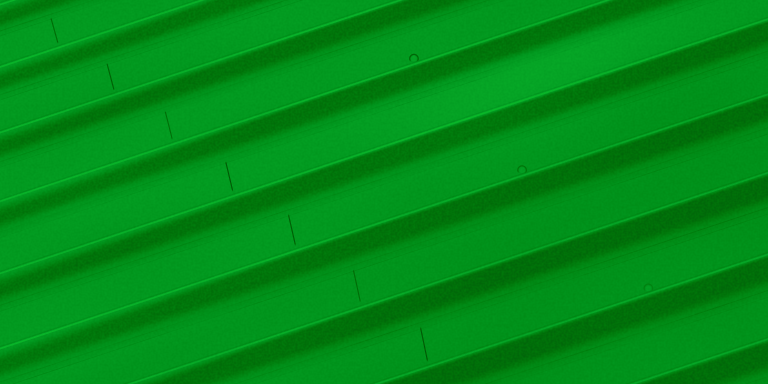
A WebGL 1 fragment shader for this texture:

```glsl
precision highp float;
// Green ribbed sheet metal: slanted ribs whose pitch widens slowly downwards.
// A rib coordinate gives each row its lit crest, shaded side, seams and flat;
// staggered joints, small bolt rims, broad sheen and fine grain add the wear.
uniform vec2 u_resolution;

float hash(float n) {
  return fract(sin(n * 91.345 + 4.7) * 4375.85);
}

vec2 gradient(vec2 cell) {
  float angle = 6.2832 * fract(sin(dot(cell, vec2(12.99, 78.23))) * 4375.85);
  return vec2(cos(angle), sin(angle));
}

float gradientNoise(vec2 p) {
  vec2 i = floor(p), f = fract(p);
  vec2 u = f * f * f * (f * (f * 6.0 - 15.0) + 10.0);
  float a = dot(gradient(i), f);
  float b = dot(gradient(i + vec2(1.0, 0.0)), f - vec2(1.0, 0.0));
  float c = dot(gradient(i + vec2(0.0, 1.0)), f - vec2(0.0, 1.0));
  float d = dot(gradient(i + 1.0), f - 1.0);
  return mix(mix(a, b, u.x), mix(c, d, u.x), u.y);
}

// Antialiased coverage of a line with the given half width
float stroke(float dist, float halfWidth) {
  return clamp((halfWidth - abs(dist)) * u_resolution.y + 0.5, 0.0, 1.0);
}

void main() {
  // Canvas heights, with y pointing down
  vec2 p = gl_FragCoord.xy / u_resolution.y;
  p.y = 1.0 - p.y;

  // Rib coordinate: whole numbers lie on the crests
  float across = p.y + 0.331 * p.x;
  float rib = 20.0 * (sqrt(max(1.0 + 0.6 * (across - 0.1745), 0.0)) - 1.0);
  float row = floor(rib);
  float f = rib - row;
  float pitch = 0.95 * (0.1667 + 0.00833 * rib);

  // Shaded side below each crest, softer towards the left
  float softness = mix(0.2, 0.06, smoothstep(0.0, 0.9, p.x));
  float shade = smoothstep(0.0, softness, f) * (1.0 - smoothstep(0.25, 0.42, f));
  float ledge = smoothstep(0.25, 0.4, f) * (1.0 - smoothstep(0.43, 0.54, f));

  // Broad sheen, and a gentle falloff to the lower right
  vec2 s = (vec2(p.x, across) - vec2(1.46, 0.66)) / vec2(0.55, 0.13);
  float sheen = exp(-dot(s, s));
  float falloff = smoothstep(0.6, 2.6, p.x + p.y);
  float blotch = gradientNoise(vec2(p.x * 2.0, across * 7.0));
  float light = 0.603 + 0.055 * sheen - 0.035 * falloff + 0.02 * blotch;
  light -= shade * (0.14 + 0.025 * sheen) + 0.025 * ledge;

  // Two fine seams beside the shade, with uneven strength
  float wear = 0.6 + 0.8 * gradientNoise(vec2(p.x * 5.0, row * 3.7));
  float seams = stroke((f - 0.43) * pitch, 0.0012) * (0.35 + 0.5 * hash(row));
  seams += stroke((f - 0.51) * pitch, 0.001) * (0.2 + 0.5 * hash(row + 9.0));
  light -= 0.085 * seams * wear;

  // One short joint per row, stepping right from row to row
  float j = row + 1.0;
  float jointX = 0.133 + 0.143 * j + 0.0029 * j * j + 0.042 * (f - 0.5);
  float span = smoothstep(0.48, 0.52, f) * (1.0 - smoothstep(0.9, 0.94, f));
  light -= stroke(p.x - jointX, 0.0013) * span * (0.15 + 0.13 * hash(row + 3.0));

  // Lit crest with a thin dark upper edge
  float crest = floor(rib + 0.5);
  float fromCrest = (rib - crest) * pitch;
  light -= 0.035 * stroke(fromCrest + 0.005, 0.0015);
  light += 0.085 * stroke(fromCrest, 0.0021) * (0.85 + 0.4 * wear - 0.25 * falloff);

  // Bolt rims just above every second crest, open at the bottom
  float m = crest - 2.0;
  float boltX = 1.078 + 0.129 * m + 0.0059 * m * m;
  float crestY = 0.1745 + 0.1667 * crest + 0.00417 * crest * crest - 0.331 * boltX;
  vec2 q = p - vec2(boltX, crestY - 0.015);
  float even = 1.0 - step(0.5, mod(crest, 2.0));
  float rim = stroke(length(q) - 0.011, 0.0016) * (1.0 - smoothstep(0.002, 0.009, q.y));
  light -= even * rim * (0.27 - 0.035 * crest);
  light += 0.03 * even * stroke(length(q), 0.007);

  // Fine grain, stronger in the shade
  float grain = gradientNoise(p * 173.0) + 0.6 * gradientNoise(p * 91.0 + 17.3);
  light += grain * (0.022 + 0.025 * shade);

  // Green ramp: red and blue rise with the light
  float red = 0.03 * smoothstep(0.56, 0.7, light);
  float blue = 0.035 + 0.12 * smoothstep(0.43, 0.69, light);
  gl_FragColor = vec4(red, light, blue, 1.0);
}
```
